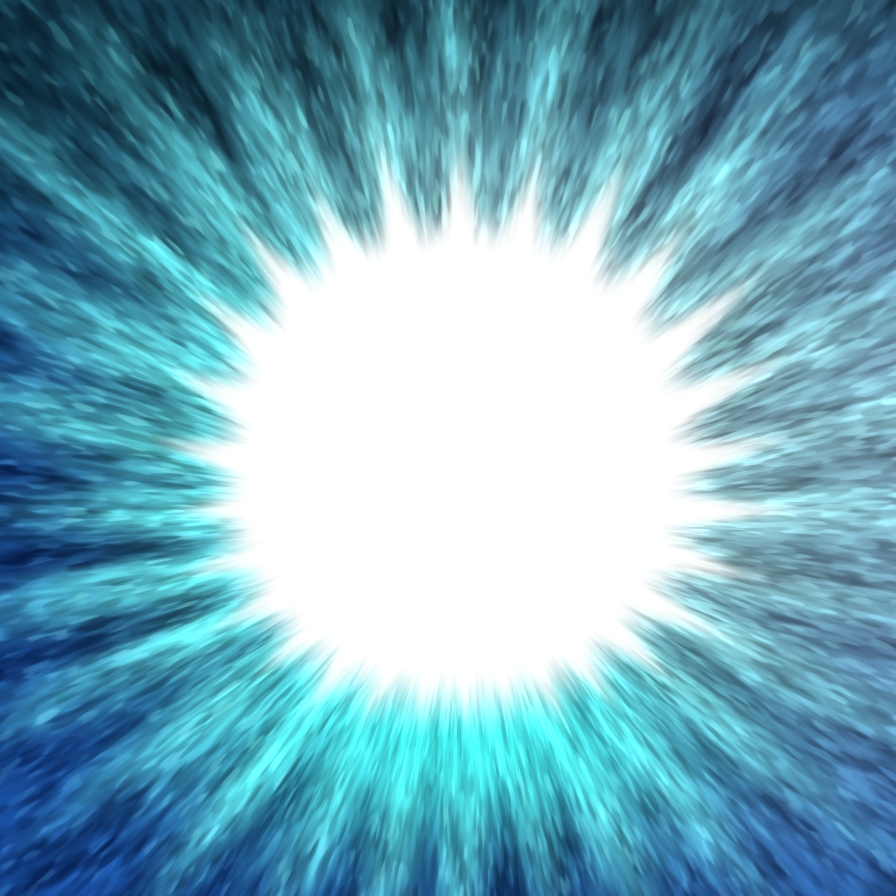
This background is drawn by a Shadertoy shader. Its source:

```glsl
const float TAU = 6.2831853;

const vec2 CORE_CENTER = vec2(0.512, 0.487);
const float CORE_RADIUS = 0.243;
const float CORE_POWER = 2.25;        // 2 is a circle, higher is squarer

const vec2 RAY_CENTER = vec2(0.517, 0.430);
const float RAY_COUNT = 28.0;
const float RAY_DEPTH = 0.13;
const float RIM_SOFTNESS = 0.050;     // fade of the core between rays
const float SPIKE_LEFT = 0.060;       // reach of the core along rays
const float SPIKE_RIGHT = 0.100;

// Streak layers: cells around the circle, cell length
const vec2 GRAIN = vec2(640.0, 0.021);
const vec2 FINE = vec2(360.0, 0.045);
const vec2 CLUMP = vec2(130.0, 0.120);
const float GRAIN_STRENGTH = 0.30;
const float FINE_STRENGTH = 0.28;
const float CLUMP_STRENGTH = 0.25;

const vec2 POOL_CENTER = vec2(0.515, 0.175);
const vec2 POOL_SIZE = vec2(0.215, 0.095);
const vec2 HAZE_CENTER = vec2(1.000, 0.510);
const vec2 HAZE_SIZE = vec2(0.340, 0.390);

const vec3 DEEP_BLUE = vec3(0.07, 0.24, 0.52);
const vec3 DARK_TEAL = vec3(0.06, 0.20, 0.27);
const vec3 MID_TEAL = vec3(0.31, 0.71, 0.75);
const vec3 CYAN = vec3(0.42, 0.94, 0.95);
const vec3 POOL_CYAN = vec3(0.28, 1.00, 1.00);
const vec3 PALE_GREY = vec3(0.82, 0.91, 0.91);
const vec3 HAZE_BLUE = vec3(0.58, 0.77, 0.83);
const vec3 FLECK = vec3(0.52, 0.86, 0.76);
const vec3 STREAK_TINT = vec3(0.08, 0.14, 0.13);

vec3 hash3(vec2 p) {
    vec3 q = fract(vec3(p.xyx) * vec3(0.1031, 0.1030, 0.0973));
    q += dot(q, q.yxz + 33.33);
    return fract((q.xxy + q.yzz) * q.zyx);
}

// Smooth cellular noise in polar space, wrapped around the circle
float streaks(float turn, float radius, vec2 layer) {
    vec2 p = vec2(turn * layer.x, radius / layer.y);
    vec2 cell = floor(p);
    float total = 0.0;
    float weight = 0.0;
    for (int j = -1; j <= 1; j++) {
        for (int i = -1; i <= 1; i++) {
            vec2 id = cell + vec2(i, j);
            vec3 rnd = hash3(vec2(mod(id.x, layer.x), id.y) + layer.x);
            vec2 offset = id + rnd.xy - p;
            float w = exp(-6.0 * dot(offset, offset));
            total += w * rnd.z;
            weight += w;
        }
    }
    return total / max(weight, 1e-5);
}

// Signed distance-like value from the rim of the rounded core
float coreDistance(vec2 uv) {
    vec2 p = pow(abs(uv - CORE_CENTER) + 1e-5, vec2(CORE_POWER));
    return pow(p.x + p.y, 1.0 / CORE_POWER) - CORE_RADIUS;
}

float blob(vec2 uv, vec2 center, vec2 size) {
    vec2 p = (uv - center) / size;
    return exp(-dot(p, p));
}

void mainImage(out vec4 fragColor, in vec2 fragCoord) {
    vec2 uv = fragCoord / iResolution.xy;
    vec2 fromRay = uv - RAY_CENTER + 1e-5;
    float radius = length(fromRay);
    float angle = atan(fromRay.y, fromRay.x);
    float turn = angle / TAU + 0.5;
    vec2 dir = fromRay / radius;

    float grain = streaks(turn, radius, GRAIN);
    float fine = streaks(turn, radius, FINE);
    float clump = streaks(turn, radius, CLUMP);
    float wobble = 0.5 * sin(3.0 * angle + 1.0) * sin(angle);
    float ray = 0.5 + 0.5 * cos(RAY_COUNT * angle + wobble);
    float broad = sin(7.0 * angle + 0.8) * sin(4.0 * angle + 2.1);
    float rim = coreDistance(uv);
    float pale = smoothstep(-0.3, 0.7, 0.8 * dir.x + 0.6 * dir.y);

    // Outer field: blue below, dark teal above, haze on the right
    vec3 color = mix(DEEP_BLUE, DARK_TEAL, smoothstep(0.60, 1.0, uv.y + 0.2 * (0.5 - uv.x)));
    float haze = blob(uv, HAZE_CENTER, HAZE_SIZE);
    color = mix(color, HAZE_BLUE, 0.85 * haze);

    // Teal glow, pushed outward along the rays
    float reach = rim + RAY_DEPTH * (0.5 - ray) + 0.10 * (0.5 - clump) - 0.03 * broad;
    float glow = smoothstep(0.38, 0.0, reach + 0.04 * (0.5 - fine));
    color = mix(color, mix(MID_TEAL, HAZE_BLUE, 0.7 * haze), glow);

    // Soft shadows between rays
    float gap = (1.0 - ray) * smoothstep(0.0, 0.08, rim) * smoothstep(0.40, 0.10, rim);
    color *= 1.0 - 0.22 * gap * (1.0 - 0.4 * haze);

    // Bright inner glow and the cyan pool beneath the core
    vec3 innerColor = mix(CYAN, PALE_GREY, pale);
    float inner = exp(-max(rim + 0.06 * (0.5 - ray), 0.0) / 0.090);
    color = mix(color, innerColor, 0.92 * inner);
    float pool = blob(uv, POOL_CENTER, POOL_SIZE);
    color = mix(color, POOL_CYAN, 0.92 * pool);

    // Painted streak texture with scattered bright flecks
    float paint = dot(vec3(grain, fine, clump) - 0.5,
                      vec3(GRAIN_STRENGTH, FINE_STRENGTH, CLUMP_STRENGTH));
    color *= 1.0 + paint * (1.0 - 0.4 * pool);
    color += STREAK_TINT * paint;
    float fleck = smoothstep(0.76, 1.0, grain) * (0.25 + 0.75 * glow);
    color = mix(color, max(color, FLECK), 0.45 * fleck);

    // White core with soft spikes along the rays
    float spike = pow(ray, 3.0) * mix(SPIKE_LEFT, SPIKE_RIGHT, pale) * (0.9 + 0.3 * broad);
    spike = mix(spike, 0.020, pool);
    float fade = RIM_SOFTNESS + 0.6 * spike;
    float edge = rim - 0.45 * spike + 0.012 * (0.5 - fine);
    float white = 1.0 - smoothstep(-0.012, fade, edge);
    color = mix(color, vec3(1.0), white);

    fragColor = vec4(clamp(color, 0.0, 1.0), 1.0);
}
```
